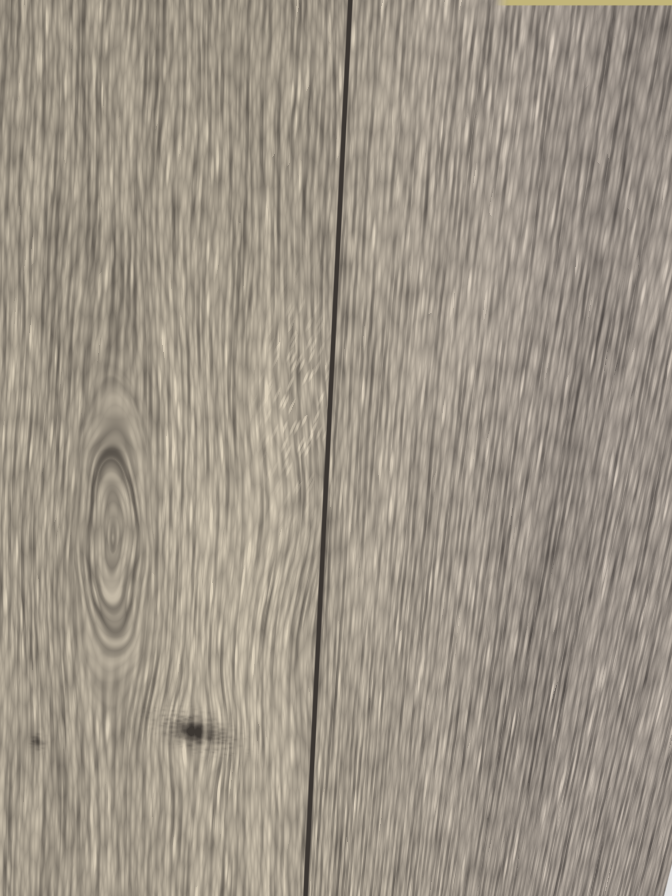
A Shadertoy shader for this texture:

```glsl
const vec3 DARK = vec3(0.29, 0.27, 0.25);
const vec3 LIGHT = vec3(0.81, 0.77, 0.70);
const vec3 GROOVE = vec3(0.23, 0.21, 0.195);
const vec3 MAUVE = vec3(0.99, 0.985, 1.015);
const vec3 TAN = vec3(1.005, 1.0, 0.985);
const vec3 TOP_EDGE = vec3(0.76, 0.71, 0.48);
const vec3 WALL = vec3(0.88, 0.88, 0.88);
const float BASE_TONE = 0.575;
const float SEAM_X = 0.341;
const float SEAM_TILT = 0.05;
const float SEAM_HALF = 0.0026;
const float FAN = 0.55;
const float LEFT_LINES = 135.0;
const float RIGHT_LINES = 165.0;
const float LINE_DEPTH = 0.36;
const float PORE_DEPTH = 0.34;
const float DASH_GLOW = 0.30;
const vec2 PORES = vec2(230.0, 34.0);
const vec2 DASHES = vec2(150.0, 17.0);
const vec2 HEART = vec2(0.126, 0.40);
const vec2 HEART_SIZE = vec2(0.025, 0.10);
const vec2 KNOT = vec2(0.219, 0.184);
const vec2 SMALL_KNOT = vec2(0.043, 0.172);
const vec2 FLECKS = vec2(0.335, 0.55);

vec2 hash2(vec2 p) {
    p = vec2(dot(p, vec2(127.1, 311.7)), dot(p, vec2(269.5, 183.3)));
    return fract(sin(p) * 43758.55);
}

// Cellular noise: distance to the nearest point, and its random value
vec2 cells(vec2 p) {
    vec2 base = floor(p);
    vec2 best = vec2(9.0, 0.0);
    for (int j = -1; j <= 1; j++) {
        for (int i = -1; i <= 1; i++) {
            vec2 id = base + vec2(i, j);
            float d = length(id + hash2(id) - p);
            if (d < best.x) best = vec2(d, hash2(id + 17.3).x);
        }
    }
    return best;
}

float blob(vec2 q, vec2 size) {
    q /= size;
    return exp(-dot(q, q));
}

// Layered sines across the grain, drifting slowly along it
float bands(float x, float y) {
    return sin(x * 67.0 + 1.3 * sin(y * 3.0)) * 0.4
         + sin(x * 149.0 + 1.7 * sin(y * 4.3 + x * 31.0)) * 0.35
         + sin(x * 331.0 + 2.0 * sin(y * 5.1 + x * 57.0)) * 0.25;
}

// Long dark lines, each fading in and out along its length
float lines(float x, float y) {
    float n = floor(x);
    float dark = 0.0;
    for (int i = -1; i <= 1; i++) {
        float id = n + float(i);
        vec2 rnd = hash2(vec2(id, 4.7));
        float wobble = 0.16 * sin(y * 21.0 + rnd.y * 40.0);
        float d = abs(x - id - 0.25 - 0.5 * rnd.x - wobble);
        float fade = 0.55 + 0.27 * sin(y * (9.0 + 8.0 * rnd.x) + rnd.y * 50.0)
                   + 0.22 * sin(y * (31.0 + 20.0 * rnd.y) + rnd.x * 70.0);
        dark = max(dark, fade * smoothstep(0.48, 0.08, d));
    }
    return dark;
}

// Lines broken by short pores and thin pale dashes
float grain(vec2 g, float count) {
    float tone = LINE_DEPTH * (0.36 - lines(g.x * count, g.y));
    tone += 0.14 * (0.36 - lines(g.x * count * 0.37 + 50.0, g.y * 0.7));
    tone += PORE_DEPTH * (0.46 - cells(g * PORES).x);
    vec2 dash = cells(g * DASHES + 31.0);
    return tone + DASH_GLOW * smoothstep(0.4, 0.1, dash.x) * smoothstep(0.5, 1.0, dash.y);
}

float leftBoard(vec2 p) {
    // Grain bends around the heart and the knot
    vec2 q = p - HEART;
    vec2 k = p - KNOT;
    float x = p.x - 0.025 * p.y + 0.0015 * sin(p.y * 17.0 + p.x * 40.0);
    x -= 0.55 * q.x * blob(q, vec2(0.07, 0.21));
    x -= 0.55 * k.x * blob(k, vec2(0.04, 0.05));
    x -= 0.22 * (p.y - 0.33) * blob(p - vec2(0.33, 0.36), vec2(0.06, 0.13));
    float tone = grain(vec2(x, p.y), LEFT_LINES) + 0.06 * bands(x, p.y);

    // Oval rings of the heart replace the straight grain
    float r = length(q / HEART_SIZE) + 0.05 * sin(p.y * 53.0 + q.x * 90.0);
    float ringTone = grain(vec2(r * HEART_SIZE.x + 0.6, p.y), LEFT_LINES);
    tone = mix(tone, ringTone, smoothstep(2.3, 1.2, r));
    tone -= 0.12 * exp(-45.0 * (r - 1.0) * (r - 1.0));
    tone -= 0.05 * smoothstep(1.6, 0.8, r);

    // Pale slanted flecks beside the seam
    vec2 f = mat2(0.91, 0.41, -0.41, 0.91) * p;
    vec2 fleck = cells(f * vec2(190.0, 38.0));
    float pale = smoothstep(0.45, 0.12, fleck.x) * step(0.35, fleck.y);
    tone += 0.30 * pale * blob(p - FLECKS, vec2(0.035, 0.10));

    // Broad light and shade
    tone += 0.14 * blob(p - vec2(0.26, 0.30), vec2(0.10, 0.34));
    tone -= 0.10 * blob(p - vec2(0.10, 0.63), vec2(0.045, 0.16));
    tone -= 0.04 * smoothstep(0.6, 1.0, p.y);

    // Knots: ragged core with a fading tail
    float ragged = 0.7 + 0.6 * cells(p * vec2(90.0, 210.0)).x;
    tone -= 0.60 * blob(k * ragged + vec2(0.0, 0.2 * k.x), vec2(0.026, 0.012));
    tone -= 0.30 * blob(k + vec2(0.008, 0.0), vec2(0.010, 0.006));
    tone -= 0.50 * blob((p - SMALL_KNOT) * ragged, vec2(0.005, 0.006));
    return tone;
}

float rightBoard(vec2 p, float fromSeam) {
    // Grain fans out towards the top
    float x = 1.3 * fromSeam / (1.0 + FAN * p.y);
    float tone = grain(vec2(x + 3.0, p.y), RIGHT_LINES);
    tone += 0.04 * bands(x + 2.0, p.y);
    tone += 0.05 * blob(vec2(x - 0.07, p.y - 0.6), vec2(0.09, 0.5));
    tone -= 0.08 * blob(vec2(x - 0.27, 0.0), vec2(0.03, 1.0));
    return tone - 0.05 * smoothstep(0.16, 0.30, x);
}

void mainImage(out vec4 fragColor, in vec2 fragCoord) {
    vec2 p = fragCoord / iResolution.y;
    float px = 1.0 / iResolution.y;
    float fromSeam = p.x - SEAM_X - SEAM_TILT * p.y;
    float side = smoothstep(-px, px, fromSeam);

    // Wood tone and tint
    float tone = BASE_TONE + mix(leftBoard(p), rightBoard(p, fromSeam), side);
    vec3 color = mix(DARK, LIGHT, clamp(tone, -0.1, 1.1));
    color *= mix(TAN, MAUVE, smoothstep(0.25, 0.7, p.x));

    // Groove
    color = mix(GROOVE, color, smoothstep(-px, px, abs(fromSeam) - SEAM_HALF));

    // Slivers beyond the board ends
    float top = smoothstep(-px, px, p.y - 0.994) * smoothstep(0.55, 0.57, p.x);
    color = mix(color, TOP_EDGE, top);
    color = mix(color, WALL, smoothstep(-px, px, p.x - 0.25 * p.y - 0.741));
    fragColor = vec4(color, 1.0);
}
```
